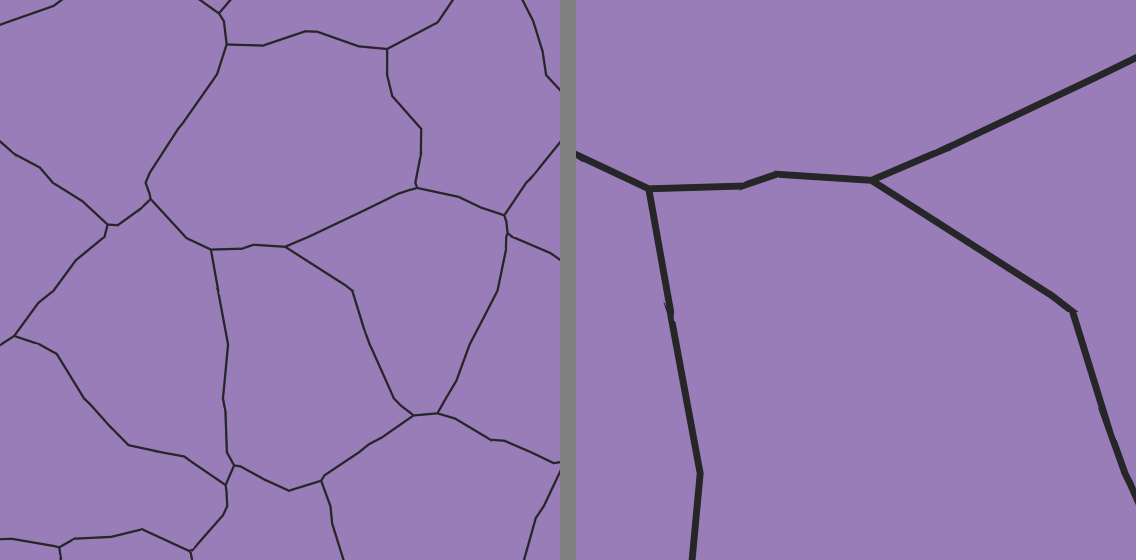
Left, the full canvas; right, a detail of the centre.
Write a WebGL 2 fragment shader that draws this pattern.

```glsl
#version 300 es
precision highp float;
// Thin dark cracks dividing a flat violet ground into large, irregular plates.
// The cracks are borders of a tilted Voronoi grid seen through a warp that is
// linear on each triangle of a mesh, so borders become chains of segments.

#define CELLS 3.0          // plates across the canvas
#define JITTER 0.88        // irregularity of the plate centres
#define TILT 0.74          // turn of the plate grid, makes cracks diagonal
#define MESH 9.0           // warp triangles across the canvas
#define BEND_FREQ 3.7      // broad bends
#define BEND_AMOUNT 0.13
#define KINK_FREQ 8.3      // small kinks
#define KINK_AMOUNT 0.022
#define LINE_WIDTH 0.0041  // in canvas units
#define SEED 17
#define GROUND vec3(0.600, 0.490, 0.720)
#define CRACK vec3(0.150, 0.150, 0.160)

uniform vec2 u_resolution;
out vec4 fragColor;

// Two hashed values in 0..1 for a lattice point
vec2 hash2(ivec2 cell, int salt) {
  uvec3 v = uvec3(ivec3(cell, salt + SEED)) * 1664525u + 1013904223u;
  v.x += v.y * v.z; v.y += v.z * v.x; v.z += v.x * v.y;
  v ^= v >> 16u;
  v.x += v.y * v.z; v.y += v.z * v.x;
  return vec2(v.xy >> 8u) / 16777216.0;
}

float cornerSlope(ivec2 cell, vec2 offset, int salt) {
  float angle = 6.28318 * hash2(cell, salt).x;
  return dot(vec2(cos(angle), sin(angle)), offset);
}

float gradientNoise(vec2 p, int salt) {
  ivec2 i = ivec2(floor(p));
  vec2 f = fract(p);
  vec2 w = f * f * f * (f * (f * 6.0 - 15.0) + 10.0);
  float a = cornerSlope(i, f, salt);
  float b = cornerSlope(i + ivec2(1, 0), f - vec2(1, 0), salt);
  float c = cornerSlope(i + ivec2(0, 1), f - vec2(0, 1), salt);
  float d = cornerSlope(i + ivec2(1, 1), f - vec2(1, 1), salt);
  return mix(mix(a, b, w.x), mix(c, d, w.x), w.y);
}

vec2 noise2(vec2 p, int salt) {
  return vec2(gradientNoise(p, salt), gradientNoise(p + 0.37, salt + 1));
}

// Displacement at a vertex of the triangle mesh
vec2 vertexShift(vec2 vertex, mat2 fromMesh) {
  vec2 p = fromMesh * vertex;
  return BEND_AMOUNT * noise2(p * BEND_FREQ, 1)
       + KINK_AMOUNT * noise2(p * KINK_FREQ, 3);
}

// Piecewise linear warp; also returns its Jacobian
vec2 facetedWarp(vec2 p, out mat2 jacobian) {
  mat2 toMesh = MESH * mat2(1.0, 0.0, -0.57735, 1.15470);
  mat2 fromMesh = inverse(toMesh);
  vec2 uv = toMesh * p;
  vec2 base = floor(uv), f = uv - base;
  bool upper = f.x + f.y > 1.0;
  vec2 corner = upper ? vec2(1) : vec2(0);
  vec2 shift = vertexShift(base + corner, fromMesh);
  vec2 right = vertexShift(base + vec2(1, 0), fromMesh) - shift;
  vec2 top = vertexShift(base + vec2(0, 1), fromMesh) - shift;
  mat2 slope = upper ? mat2(-top, -right) : mat2(right, top);
  jacobian = mat2(1.0) + slope * toMesh;
  return p + shift + slope * (f - corner);
}

vec2 plateCentre(ivec2 cell) {
  return vec2(cell) + 0.5 + JITTER * (hash2(cell, 9) - 0.5);
}

// Distance to the nearest plate border, in canvas units
float borderDistance(vec2 p) {
  mat2 jacobian;
  mat2 toPlates = CELLS * mat2(cos(TILT), sin(TILT), -sin(TILT), cos(TILT));
  vec2 q = toPlates * facetedWarp(p, jacobian);
  jacobian = toPlates * jacobian;
  ivec2 home = ivec2(floor(q)), nearest = home;
  float best = 1e9;
  for (int y = -2; y <= 2; y++)
    for (int x = -2; x <= 2; x++) {
      ivec2 cell = home + ivec2(x, y);
      vec2 r = plateCentre(cell) - q;
      if (dot(r, r) < best) { best = dot(r, r); nearest = cell; }
    }
  vec2 own = plateCentre(nearest);
  float border = 1e9;
  for (int y = -2; y <= 2; y++)
    for (int x = -2; x <= 2; x++) {
      if (x == 0 && y == 0) continue;
      vec2 other = plateCentre(nearest + ivec2(x, y));
      vec2 normal = normalize(other - own);
      float d = dot(0.5 * (own + other) - q, normal);
      // Undo the stretch of the warp so all cracks are equally wide
      border = min(border, d / length(normal * jacobian));
    }
  return border;
}

void main() {
  float size = min(u_resolution.x, u_resolution.y);
  vec2 p = gl_FragCoord.xy / size;
  float soft = 0.65 / size;
  float halfWidth = 0.5 * LINE_WIDTH;
  float ground = smoothstep(halfWidth - soft, halfWidth + soft, borderDistance(p));
  fragColor = vec4(mix(CRACK, GROUND, ground), 1.0);
}
```
